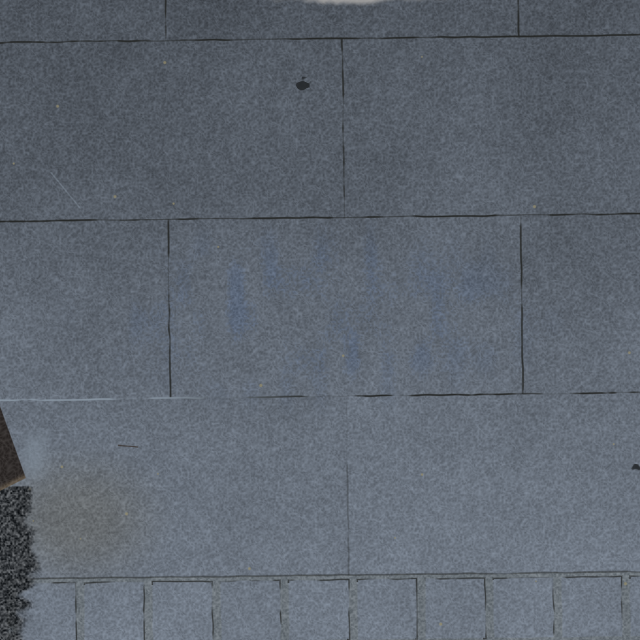
This texture is drawn by a WebGL 1 fragment shader. Its source:

```glsl
precision highp float;
// Weathered blue-grey paving slabs in half bond, with a strip of small setts below.
uniform vec2 u_resolution;

#define SLAB vec2(0.551, 0.2795)
#define BOND_ORIGIN vec2(0.540, 0.095)
#define TILT 0.012
#define JOINT_HALF 0.0012
#define SETT_PITCH 0.1066
#define SETT_HALF vec2(0.0467, 0.047)
#define STONE_TINT vec3(0.925, 1.0, 1.10)
#define JOINT_COLOR vec3(0.14, 0.145, 0.14)
#define GROUT_COLOR vec3(0.42, 0.45, 0.475)
#define DUST_COLOR vec3(0.53, 0.58, 0.63)
#define GRAIN_SCALE 200.0
#define GRAIN_DEPTH 0.075

float hash(vec2 p) {
  vec3 q = fract(p.xyx * 0.1031);
  q += dot(q, q.yzx + 33.33);
  return fract((q.x + q.y) * q.z);
}

vec2 hash2(vec2 p) { return vec2(hash(p), hash(p + 71.7)); }

float noise(vec2 p) {
  vec2 i = floor(p), f = fract(p);
  f = f * f * (3.0 - 2.0 * f);
  return mix(mix(hash(i), hash(i + vec2(1, 0)), f.x),
             mix(hash(i + vec2(0, 1)), hash(i + vec2(1, 1)), f.x), f.y);
}

// Distance to the nearest scattered point
float cellular(vec2 p) {
  vec2 i = floor(p), f = fract(p);
  float nearest = 2.0;
  for (int y = -1; y <= 1; y++)
    for (int x = -1; x <= 1; x++) {
      vec2 c = vec2(x, y);
      nearest = min(nearest, length(c + hash2(i + c) - f));
    }
  return nearest;
}

float clouds(vec2 p) {
  float sum = 0.0, amp = 0.5;
  for (int i = 0; i < 5; i++) {
    sum += amp * (noise(p) - 0.5);
    p = p * 2.3 + 17.0;
    amp *= 0.65;
  }
  return sum;
}

float segment(vec2 p, vec2 a, vec2 b) {
  vec2 d = b - a;
  return length(p - a - d * clamp(dot(p - a, d) / dot(d, d), 0.0, 1.0));
}

// Antialiased coverage of a signed distance
float fill(float d) {
  float px = 0.9 / min(u_resolution.x, u_resolution.y);
  return 1.0 - smoothstep(-px, px, d);
}

void main() {
  vec2 uv = gl_FragCoord.xy / u_resolution;
  vec2 p = uv + TILT * vec2(uv.y - 0.5, -uv.x);
  vec2 wobble = 0.0018 * (vec2(noise(uv * 45.0), noise(uv * 45.0 + 9.0)) - 0.5);
  vec2 q = (p + wobble - BOND_ORIGIN) / SLAB;
  float row = floor(q.y);
  q.x += 0.5 * mod(row, 2.0);
  float onSlabs = step(0.0, row);

  // Stone: light gradient, mottling, blue streaks and irregular grain
  float cloud = clouds(uv * 7.0);
  float fine = noise(uv * 340.0) - 0.5;
  float grain = cellular(uv * GRAIN_SCALE + 1.6 * noise(uv * 90.0)) - 0.45;
  float light = 0.474 - 0.138 * uv.y + 0.065 * cloud + GRAIN_DEPTH * grain + 0.075 * fine;
  light += 0.03 * (noise(uv * 150.0) - 0.5);
  light += 0.015 * onSlabs * (hash(vec2(floor(q.x), row) + 5.0) - 0.5);
  light -= 0.02 * smoothstep(0.55, 0.8, uv.y) * (1.0 - smoothstep(0.1, 0.6, uv.x));
  vec3 color = STONE_TINT * light;
  float streak = smoothstep(0.45, 0.9, noise(uv * vec2(38.0, 16.0)) + 0.7 * cloud + 0.4 * fine);
  streak *= 1.0 - smoothstep(0.1, 0.35, length((uv - vec2(0.5, 0.51)) * vec2(0.8, 2.0)));
  color += streak * vec3(-0.035, -0.02, 0.01);
  float soil = 1.0 - smoothstep(0.03, 0.17, length((uv - vec2(0.12, 0.19)) * vec2(1.0, 1.3)));
  color = mix(color, vec3(0.92, 0.93, 0.90) * light, 0.55 * soil);

  // Small setts in light grout, shaded along the upper right edge
  vec2 s = vec2((fract((p.x - 0.120) / SETT_PITCH) - 0.5) * SETT_PITCH, p.y - 0.0408);
  vec2 settEdge = abs(s + wobble) - SETT_HALF;
  float settDist = max(settEdge.x, settEdge.y);
  color = mix(color, GROUT_COLOR + 0.09 * (grain + fine) + 0.06 * cloud, (1.0 - onSlabs) * (1.0 - fill(settDist)));
  float shaded = max(step(SETT_HALF.x - 0.004, s.x), step(SETT_HALF.y - 0.004, s.y));
  float chipped = smoothstep(0.2, 0.65, noise(uv * 55.0));
  color = mix(color, JOINT_COLOR, (1.0 - onSlabs) * fill(abs(settDist) - 0.001) * shaded * chipped * 0.75);

  // Slab joints: broken dark lines, partly filled with pale dust
  float wear = smoothstep(0.2, 0.55, noise(uv * 24.0) + 0.4 * (noise(uv * 95.0) - 0.5));
  vec2 jointDist = abs(fract(q + 0.5) - 0.5) * SLAB - JOINT_HALF * (0.6 + 0.5 * wear);
  float line = floor(q.y + 0.5);
  float dusty = 1.0 - step(0.5, abs(line - 1.0));
  float pale = dusty * (1.0 - smoothstep(0.2, 0.55, uv.x));
  float upright = fill(jointDist.x) * onSlabs * (row < 0.5 ? 0.3 : 0.85) * mix(0.35, 1.0, wear);
  float level = fill(jointDist.y) * (line < 0.5 ? 0.5 : 0.95) * mix(0.6 - 0.4 * dusty, 1.0, wear);
  color = mix(color, JOINT_COLOR, upright);
  color = mix(color, mix(JOINT_COLOR, DUST_COLOR, pale), level);

  // Scattered grit, two stains, scratches and a twig
  vec2 cell = floor(uv * 14.0);
  vec2 gritPos = (cell + 0.2 + 0.6 * hash2(cell)) / 14.0;
  float grit = fill(length(uv - gritPos) - 0.001 - 0.0015 * hash(cell + 3.0));
  color = mix(color, vec3(0.57, 0.54, 0.42), 0.75 * grit * step(0.87, hash(cell + 40.0)));
  float stain = min(length(uv - vec2(0.473, 0.867)) - 0.010, length(uv - vec2(0.993, 0.272)) - 0.006);
  color = mix(color, vec3(0.13, 0.14, 0.15), 0.85 * fill(stain + 0.009 * (noise(uv * 150.0) - 0.5)));
  float scratch = min(segment(uv, vec2(0.08, 0.73), vec2(0.125, 0.675)), segment(uv, vec2(0.27, 0.566), vec2(0.32, 0.579)));
  color = mix(color, DUST_COLOR, 0.45 * wear * fill(scratch - 0.001));
  float twig = segment(uv + wobble * 4.0, vec2(0.185, 0.305), vec2(0.215, 0.303));
  color = mix(color, vec3(0.22, 0.19, 0.17), 0.8 * fill(twig - 0.001));

  // Pale dust, top smudge, gravel and a brown wedge
  float dust = length((uv - vec2(0.055, 0.285)) * vec2(1.2, 0.8)) + 0.08 * cloud;
  color = mix(color, DUST_COLOR, 0.5 - 0.5 * smoothstep(0.01, 0.06, dust));
  float smudge = length((uv - vec2(0.565, 1.003)) / vec2(0.14, 0.011)) + 1.5 * cloud;
  color = mix(color, vec3(0.68, 0.67, 0.66), 0.8 - 0.8 * smoothstep(0.3, 1.2, smudge));
  float gravelEdge = uv.x - 0.04 - 0.03 * (noise(uv * 70.0) - 0.5) - 0.05 * cloud;
  float gravel = (1.0 - smoothstep(-0.012, 0.014, gravelEdge)) * fill(uv.y - 0.24);
  color = mix(color, vec3(0.21, 0.22, 0.23) + 0.3 * fine + 0.2 * grain, 0.9 * gravel);
  float rim = 0.233 + 0.5 * uv.x - uv.y;
  vec3 wedgeColor = mix(vec3(0.19, 0.175, 0.17), vec3(0.38, 0.34, 0.29), smoothstep(-0.012, 0.0, rim));
  color = mix(color, wedgeColor + 0.1 * grain, fill(max(rim, uv.x - 0.36 * (0.365 - uv.y))));

  gl_FragColor = vec4(color, 1.0);
}
```
